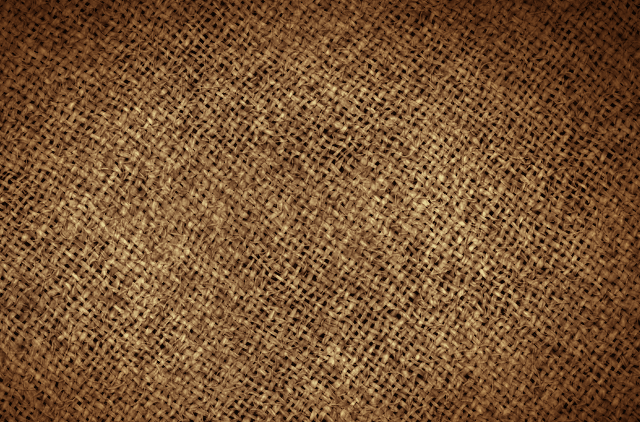
This texture is drawn by a Shadertoy shader. Its source:

```glsl
const float TAU = 6.28319;
const vec2 THREADS = vec2(52.0, 58.0);   // threads per canvas height
const float WEAVE_ANGLE = 0.62;
const float HOLE_TONE = 0.06;
const float FIBRE_TONE = 0.7;
const vec3 EDGE_TINT = vec3(1.05, 0.95, 0.76);

float hash(vec2 p) {
    vec3 q = fract(p.xyx * 0.1031);
    q += dot(q, q.yzx + 33.33);
    return fract((q.x + q.y) * q.z);
}

float noise(vec2 p) {
    vec2 i = floor(p), f = fract(p);
    f = f * f * (3.0 - 2.0 * f);
    return mix(mix(hash(i), hash(i + vec2(1, 0)), f.x),
               mix(hash(i + vec2(0, 1)), hash(i + vec2(1, 1)), f.x), f.y);
}

float fbm(vec2 p) {
    float sum = 0.0, gain = 0.5;
    for (int i = 0; i < 4; i++) {
        sum += gain * noise(p);
        p = p * 2.03 + 17.0;
        gain *= 0.5;
    }
    return sum;
}

vec2 rotate(vec2 p, float angle) {
    float c = cos(angle), s = sin(angle);
    return vec2(c * p.x - s * p.y, s * p.x + c * p.y);
}

// One set of parallel yarns: q.x runs across, q.y along; gives tone and cover
vec2 strand(vec2 q, float lift, float fullness, float soft) {
    float id = floor(q.x);
    float wander = noise(vec2(id * 7.3, q.y * 0.5)) - 0.5;
    float swell = noise(vec2(id * 3.1 + 40.0, q.y * 0.7)) - 0.5;
    float halfWidth = 0.36 + 0.26 * swell + fullness;
    float offset = fract(q.x) - 0.5 - 0.26 * wander;
    float edge = offset / halfWidth;
    float roundness = sqrt(max(0.0, 1.0 - edge * edge));
    float streak = noise(vec2(q.x * 5.0 + q.y, q.y * 1.3)) - 0.5;
    float tone = 0.25 + 0.28 * roundness + 0.12 * lift + 0.28 * streak
               + 0.08 * (hash(vec2(id, 5.0)) - 0.5);
    float cover = 1.0 - smoothstep(halfWidth - soft, halfWidth + soft, abs(offset));
    return vec2(tone, cover);
}

// Plain weave: the two yarn sets swap places in each cell
float weave(vec2 q, float fullness, float soft) {
    vec2 cell = floor(q);
    vec2 bow = cos(0.5 * TAU * (fract(q) - 0.5));
    float side = 1.0 - 2.0 * mod(cell.x + cell.y, 2.0);
    vec2 warp = strand(q, side * bow.y, fullness, soft);
    vec2 weft = strand(q.yx + 200.0, -side * bow.x, fullness, soft);
    vec2 upper = side > 0.0 ? warp : weft;
    vec2 lower = side > 0.0 ? weft : warp;
    float tone = mix(HOLE_TONE, lower.x, lower.y);
    return mix(tone, upper.x, upper.y);
}

// Scattered, bent hairs, one per grid cell
float fibres(vec2 p, float cells, float width, float soft) {
    p *= cells;
    vec2 base = floor(p);
    float cover = 0.0;
    for (int y = -1; y <= 1; y++)
    for (int x = -1; x <= 1; x++) {
        vec2 cell = base + vec2(x, y);
        vec2 seed = cell + cells * 3.0;
        vec2 jitter = vec2(hash(seed + 11.0), hash(seed + 23.0));
        vec2 d = rotate(p - cell - jitter, TAU * hash(seed));
        float halfLength = 0.25 + 0.45 * hash(seed + 37.0);
        float bend = 1.6 * hash(seed + 51.0) - 0.8;
        float dist = abs(d.y - bend * d.x * d.x) / cells;
        float line = 1.0 - smoothstep(width, width + soft, dist);
        float taper = 1.0 - smoothstep(0.6, 1.0, abs(d.x) / halfLength);
        cover = max(cover, line * taper * (0.3 + 0.7 * jitter.x));
    }
    return cover;
}

// Rare lumps of tangled yarn
float slubs(vec2 p, float cells, float chance) {
    p *= cells;
    vec2 cell = floor(p);
    vec2 centre = 0.3 + 0.4 * vec2(hash(cell + 71.0), hash(cell + 83.0));
    float dist = length(fract(p) - centre) + 0.12 * (noise(p * 9.0) - 0.5);
    return step(hash(cell + 97.0), chance) * (1.0 - smoothstep(0.04, 0.13, dist));
}

void mainImage(out vec4 fragColor, in vec2 fragCoord) {
    vec2 uv = fragCoord / iResolution.xy;
    vec2 p = fragCoord / iResolution.y;
    float pixel = 1.0 / iResolution.y;

    // Unevenly pulled cloth
    vec2 q = rotate(p, WEAVE_ANGLE) * THREADS + 100.0;
    q += 2.0 * vec2(noise(p * 3.0), noise(p * 3.0 + 31.0));
    q += 0.5 * vec2(noise(q * 0.55), noise(q * 0.55 + 57.0));
    float fullness = 0.24 * (fbm(p * 6.0 + 9.0) - 0.46);
    float tone = weave(q, fullness, max(0.07, 0.6 * pixel * THREADS.x));

    // Fuzz, lumps and hairs
    tone += 0.24 * (noise(q * 1.4 + 13.0) - 0.5) * smoothstep(0.1, 0.4, tone);
    tone = mix(tone, 0.64, 0.7 * slubs(p, 9.0, 0.12));
    tone = mix(tone, 0.16, 0.7 * slubs(p + 40.0, 7.0, 0.04));
    for (int i = 0; i < 3; i++) {
        float cells = 18.0 + 15.0 * float(i);
        float shadow = fibres(p + vec2(-0.002, 0.003), cells, 0.0006, pixel);
        float hair = fibres(p, cells, 0.0004, pixel);
        tone = mix(tone, tone * 0.7, shadow * 0.6);
        tone = mix(tone, FIBRE_TONE, hair * 0.7);
    }
    tone += 0.18 * (noise(p * 260.0) - 0.5);

    // Stains and burnt borders, deepest towards the upper right
    float stain = fbm(p * 3.6 + 4.0) - 0.47;
    float border = length((uv - vec2(0.45, 0.44)) * vec2(1.65, 1.65));
    float burn = smoothstep(0.5, 1.35, border + 0.4 * stain);
    tone *= mix(1.08, 0.42, burn) * (1.0 + 0.32 * stain);
    tone = clamp(tone, 0.03, 0.9);

    vec3 jute = tone * vec3(1.0, 0.4 + 0.58 * tone, 0.12 + 0.6 * tone);
    fragColor = vec4(jute * mix(vec3(1.0), EDGE_TINT, burn), 1.0);
}
```
